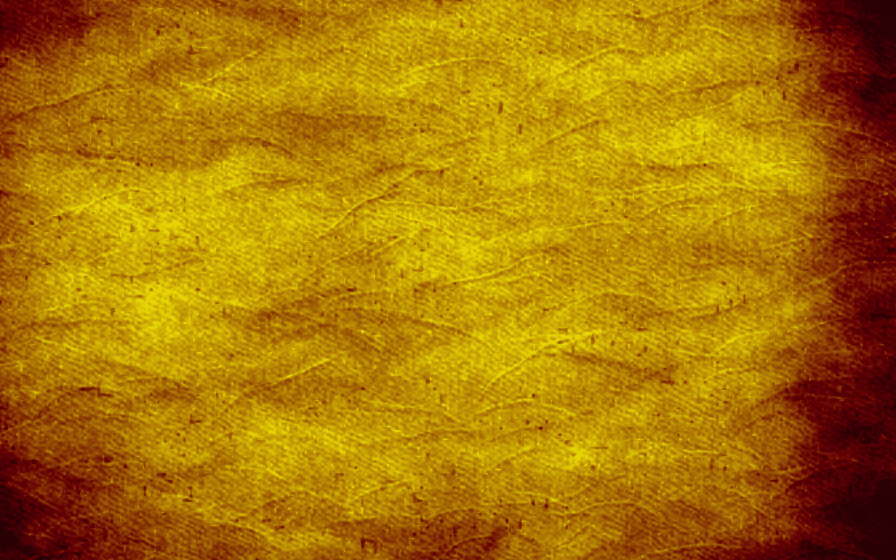
A Shadertoy shader for this texture:

```glsl
// Aged golden canvas with brushed paint, a diagonal weave and burnt red edges.
// Soft blobs set the broad tone; warped noise, scattered bent strokes and grain
// add detail, and one tone value is finally mapped to a red-to-gold ramp.

float hash(vec2 p) {
    vec3 q = fract(vec3(p.xyx) * 0.1031);
    q += dot(q, q.yzx + 33.33);
    return fract((q.x + q.y) * q.z);
}

float noise(vec2 p) {
    vec2 i = floor(p), f = fract(p);
    f = f * f * (3.0 - 2.0 * f);
    return mix(mix(hash(i), hash(i + vec2(1, 0)), f.x),
               mix(hash(i + vec2(0, 1)), hash(i + vec2(1, 1)), f.x), f.y);
}

float fbm(vec2 p) {
    float sum = 0.0, gain = 0.5;
    for (int i = 0; i < 5; i++) {
        sum += gain * noise(p);
        p = mat2(1.6, 1.2, -1.2, 1.6) * p + 17.3;
        gain *= 0.5;
    }
    return sum;
}

// Soft elliptical spot
float blob(vec2 p, vec2 centre, vec2 radius) {
    vec2 d = (p - centre) / radius;
    return exp(-dot(d, d));
}

// Bent strokes, one per cell: lit ridge, shadow below it and a tinted body
float strokes(vec2 p, vec2 cellSize, float seed) {
    vec2 home = floor(p / cellSize);
    float sum = 0.0;
    for (int j = -1; j <= 1; j++)
    for (int i = -1; i <= 1; i++) {
        vec2 cell = home + vec2(i, j);
        vec2 key = cell + seed;
        vec2 d = p - (cell + vec2(hash(key), hash(key + 41.7))) * cellSize;
        float angle = (hash(key + 73.1) - 0.45) * 0.9;
        d = mat2(cos(angle), -sin(angle), sin(angle), cos(angle)) * d;
        float y = d.y + (hash(key + 11.9) - 0.25) * 4.0 * d.x * d.x;
        float along = 1.0 - smoothstep(0.25, 0.8, abs(d.x) / cellSize.x);
        float ridge = exp(-pow(y / 0.0025, 2.0))
                    - 0.8 * exp(-pow((y + 0.006) / 0.0035, 2.0));
        float body = smoothstep(-0.6 * cellSize.y, 0.0, y) * (1.0 - smoothstep(0.0, 0.004, y));
        sum += along * (ridge * 0.085 * hash(key + 5.3) + body * 0.10 * (hash(key + 97.0) - 0.5));
    }
    return sum;
}

// Broad light and dark areas of the paint
float paintTone(vec2 p) {
    float t = 0.755;
    t += 0.07 * blob(p, vec2(0.26, 0.50), vec2(0.17, 0.13));
    t += 0.05 * blob(p, vec2(0.20, 0.64), vec2(0.22, 0.10));
    t += 0.07 * blob(p, vec2(0.81, 0.55), vec2(0.14, 0.09));
    t += 0.06 * blob(p, vec2(1.06, 0.83), vec2(0.14, 0.09));
    t += 0.05 * blob(p, vec2(0.96, 0.39), vec2(0.12, 0.05));
    t += 0.05 * blob(p, vec2(1.34, 0.74), vec2(0.18, 0.13));
    t += 0.06 * blob(p, vec2(0.72, 0.67), vec2(0.06, 0.016));
    t += 0.06 * blob(p, vec2(1.28, 0.28), vec2(0.07, 0.03));
    t -= 0.10 * blob(p, vec2(0.57, 0.76), vec2(0.13, 0.05));
    t -= 0.06 * blob(p, vec2(0.60, 0.43), vec2(0.18, 0.05));
    t -= 0.05 * blob(p, vec2(0.50, 0.30), vec2(0.14, 0.07));
    t -= 0.05 * blob(p, vec2(1.17, 0.51), vec2(0.18, 0.05));
    t -= 0.15 * blob(p, vec2(1.41, 0.365), vec2(0.07, 0.018));
    t -= 0.16 * blob(p, vec2(0.90 + (p.y - 0.04) * 0.4, 0.04), vec2(0.018, 0.04));
    return t;
}

// Burnt borders, heaviest in the corners and along the right side
float burn(vec2 p) {
    float b = 0.20 * exp(-max(p.x, 0.0) / 0.055);
    b += 0.30 * smoothstep(1.38, 1.58, p.x);
    b += 0.15 * exp(-max(p.y, 0.0) / 0.07);
    b += 0.10 * exp(-max(1.0 - p.y, 0.0) / 0.045);
    b += 0.24 * blob(p, vec2(0.0, 1.0), vec2(0.28, 0.20));
    b += 0.32 * blob(p, vec2(0.0, 0.0), vec2(0.30, 0.25));
    b += 0.28 * blob(p, vec2(1.6, 0.0), vec2(0.32, 0.28));
    b += 0.24 * blob(p, vec2(1.6, 1.0), vec2(0.19, 0.28));
    b += 0.10 * blob(p, vec2(1.58, 0.40), vec2(0.14, 0.20));
    return b + 0.10 * blob(p, vec2(0.78, 0.04), vec2(0.16, 0.09));
}

void mainImage(out vec4 fragColor, in vec2 fragCoord) {
    vec2 p = fragCoord / iResolution.y;
    vec2 warp = vec2(fbm(p * 7.0), fbm(p * 7.0 + 31.0)) - 0.48;
    vec2 q = p + warp * 0.10;

    // Ragged burn over the painted ground
    float scorch = burn(q) * (0.65 + 0.75 * fbm(p * vec2(16.0, 22.0)));
    float tone = paintTone(q) - scorch;

    // Horizontal smears and strokes
    float smear = fbm(q * vec2(6.0, 19.0) + 8.0) - 0.48;
    tone += 0.22 * smear + 0.10 * (fbm(q * vec2(22.0, 58.0)) - 0.48);
    tone += strokes(p + warp * 0.05, vec2(0.17, 0.085), 3.0);
    tone += 0.8 * strokes(p + warp * 0.04, vec2(0.10, 0.055), 60.0);

    // Diagonal weave, vertical threads and grain
    float weave = sin(6.2832 * dot(p, vec2(48.0, 86.0)) + 5.0 * noise(p * 38.0));
    tone += 0.024 * weave * (0.5 + noise(p * 24.0));
    tone += 0.05 * (noise(p * vec2(150.0, 28.0)) - 0.5);
    tone += 0.13 * (noise(p * 210.0) - 0.5);

    // Dark pits and tiny light flecks
    tone -= 0.16 * smoothstep(0.80, 0.97, noise(p * 85.0)) * smoothstep(0.5, 0.7, noise(p * 13.0));
    tone += 0.10 * smoothstep(0.86, 0.98, noise(p * 130.0 + 50.0));

    // Deep red to gold ramp
    float red = clamp(tone, 0.16, 0.90);
    float slope = 1.67 * red - 0.67;
    float green = 0.5 * (slope + sqrt(slope * slope + 0.001));
    fragColor = vec4(red, green, 0.015, 1.0);
}
```
